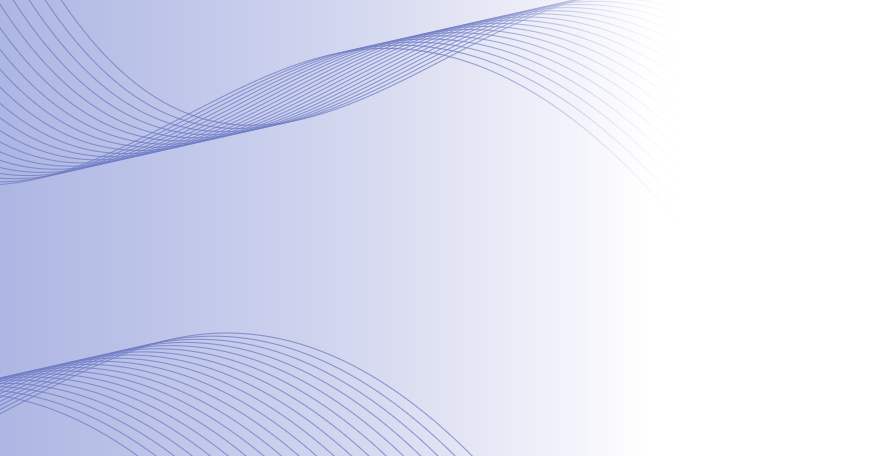
A WebGL 1 fragment shader for this background:

```glsl
precision highp float;
// Periwinkle-to-white gradient with two ribbons of fine, shifted wave lines.

uniform vec2 u_resolution;

// Wave height (x) and slope (y): cubic rise on the left, parabolic fall after the crest.
vec2 wave(float x) {
  float u = x / 0.65;
  vec2 rise = vec2(u * u * (3.0 - 2.0 * u), 6.0 * u * (1.0 - u));
  vec2 fall = vec2(1.0 - 3.1 * (u - 1.0) * (u - 1.0), -6.2 * (u - 1.0));
  vec2 w = u < 1.0 ? rise : fall;
  return 0.127 * vec2(w.x, w.y / 0.65) + 0.225 * vec2(x, 1.0);
}

// Exact box coverage of a thin line at distance d.
float lineCoverage(float d, float pixel) {
  float halfWidth = 0.0012;
  return clamp((halfWidth - d) / pixel + 0.5, 0.0, 1.0)
       - clamp((-halfWidth - d) / pixel + 0.5, 0.0, 1.0);
}

// Ink of a ribbon: copies of one wave slid along its own tilt.
float ribbon(vec2 p, float pixel) {
  float clearance = 1.0;
  for (int i = 0; i < 20; i++) {
    vec2 q = p - float(i) * 0.0306 * vec2(1.0, 0.225);
    vec2 w = wave(q.x);
    float d = abs(q.y - w.x) / sqrt(1.0 + w.y * w.y);
    clearance *= 1.0 - 0.75 * lineCoverage(d, pixel);
  }
  return 1.0 - clearance;
}

vec3 backdrop(float x) {
  vec3 color = mix(vec3(0.68, 0.715, 0.89), vec3(0.8, 0.82, 0.93), clamp(x / 0.65, 0.0, 1.0));
  color = mix(color, vec3(0.885, 0.893, 0.953), clamp((x - 0.65) / 0.335, 0.0, 1.0));
  color = mix(color, vec3(0.965, 0.967, 0.988), clamp((x - 0.985) / 0.325, 0.0, 1.0));
  return mix(color, vec3(1.0), smoothstep(1.27, 1.45, x));
}

void main() {
  // Units of canvas height
  vec2 p = gl_FragCoord.xy / u_resolution.y;
  float pixel = 1.0 / u_resolution.y;

  // Upper and lower ribbons share one shape
  vec2 start = vec2(0.0765, 0.607);
  float upper = ribbon(p - start, pixel);
  float lower = ribbon(p - start + vec2(0.931, 0.755), pixel);
  float ink = max(upper, lower) * (1.0 - smoothstep(0.92, 1.53, p.x));

  vec3 color = mix(backdrop(p.x), vec3(0.43, 0.48, 0.77), ink);
  gl_FragColor = vec4(color, 1.0);
}
```
